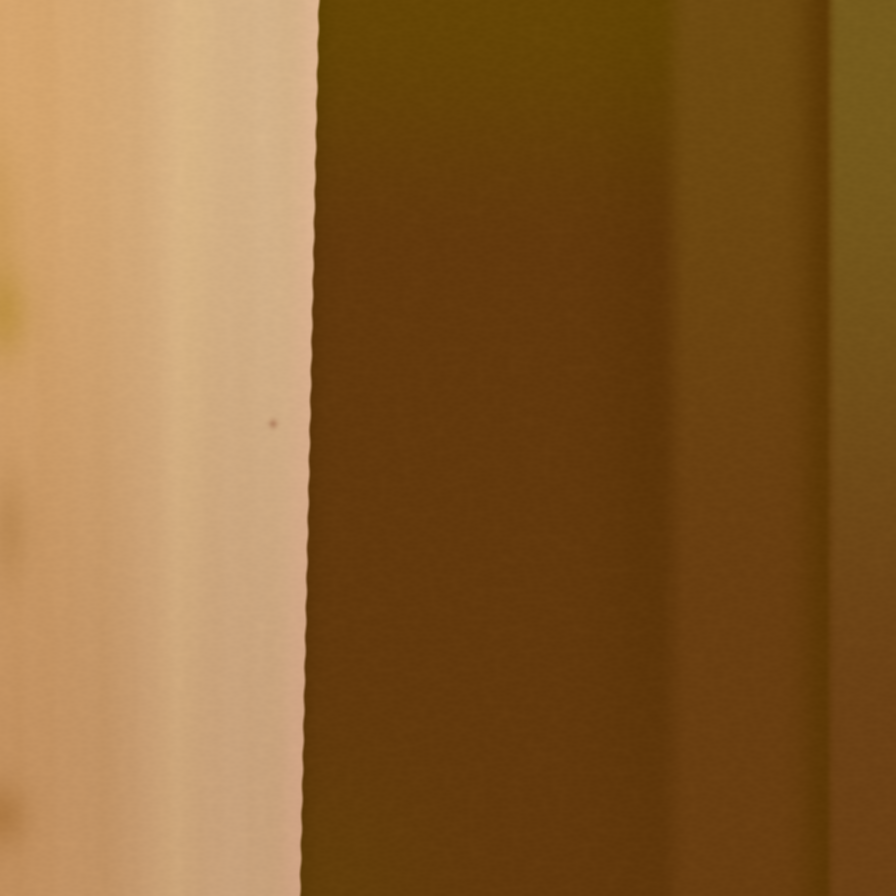
This texture is drawn by a Shadertoy shader. Its source:

```glsl
// Pale wooden board with a slanted edge beside a shaded brown panel with a vertical groove

vec2 hash2(vec2 p) {
    vec3 q = fract(p.xyx * vec3(0.1031, 0.1030, 0.0973));
    q += dot(q, q.yzx + 33.33);
    return fract((q.xx + q.yz) * q.zy);
}

// Distance to the nearest scattered cell point
float cellular(vec2 p) {
    vec2 cell = floor(p), f = fract(p);
    float nearest = 2.0;
    for (int j = -1; j <= 1; j++)
        for (int i = -1; i <= 1; i++) {
            vec2 o = vec2(i, j);
            vec2 d = o + hash2(cell + o) - f;
            nearest = min(nearest, dot(d, d));
        }
    return sqrt(nearest);
}

// Long vertical fibres that drift slightly with height
float fibres(vec2 p) {
    float sum = 0.0, freq = 38.0, amp = 0.5;
    for (int i = 0; i < 5; i++) {
        float k = float(i);
        float drift = 0.8 * sin(p.y * (3.0 + k) + k * 1.7);
        sum += amp * sin(p.x * freq + drift + 2.3 * k) * (0.75 + 0.25 * sin(p.y * 5.0 + k * 2.1));
        freq *= 1.73;
        amp *= 0.68;
    }
    return sum;
}

float blob(vec2 p, vec2 centre, vec2 size) {
    vec2 d = (p - centre) / size;
    return exp(-dot(d, d));
}

vec3 paleBoard(vec2 p, float edge) {
    float across = smoothstep(0.0, 0.30, p.x);
    vec3 top = mix(vec3(0.835, 0.645, 0.425), vec3(0.835, 0.700, 0.535), across);
    vec3 low = mix(vec3(0.755, 0.560, 0.365), vec3(0.790, 0.640, 0.490), across);
    vec3 col = mix(low, top, smoothstep(0.05, 0.95, p.y));
    col += fibres(p) * vec3(0.010, 0.012, 0.016);

    // Pale yellow grain line, knot and stains
    float line = 0.195 + 0.02 * p.y;
    col += vec3(0.015, 0.022, 0.010) * exp(-pow((p.x - line) / 0.025, 2.0));
    col -= vec3(0.06, 0.05, 0.13) * blob(p, vec2(0.005, 0.65), vec2(0.028, 0.05));
    col -= vec3(0.03, 0.03, 0.06) * blob(p, vec2(0.0, 0.76), vec2(0.025, 0.09));
    col -= vec3(0.07, 0.08, 0.10) * blob(p, vec2(0.0, 0.09), vec2(0.03, 0.035));
    col -= vec3(0.05, 0.05, 0.06) * blob(p, vec2(0.01, 0.41), vec2(0.025, 0.06));
    col -= vec3(0.10, 0.14, 0.12) * blob(p, vec2(0.305, 0.527), vec2(0.005));

    // Rosy lit rim
    return col + vec3(0.03, 0.005, 0.03) * smoothstep(0.035, 0.0, edge - p.x);
}

vec3 brownPanel(vec2 p, float edge) {
    vec3 col = mix(vec3(0.390, 0.225, 0.050), vec3(0.400, 0.275, 0.020), smoothstep(0.70, 1.0, p.y));
    col += vec3(0.0, 0.02, -0.01) * blob(p, vec2(0.36, 0.0), vec2(0.13, 0.15));
    col -= vec3(0.025, 0.015, 0.015) * blob(p, vec2(0.73, 0.50), vec2(0.06, 0.55));

    // Raised strip
    vec3 strip = mix(vec3(0.415, 0.245, 0.065), vec3(0.435, 0.295, 0.065), smoothstep(0.3, 1.0, p.y));
    col = mix(col, strip, smoothstep(0.735, 0.770, p.x));

    // Groove shadow, soft on the left and sharp on the right
    float g = p.x - 0.921;
    float groove = exp(-pow(g / (g < 0.0 ? 0.028 : 0.008), 2.0));
    col = mix(col, vec3(0.355, 0.215, 0.015), 0.85 * groove);

    // Lighter far strip, olive towards the top
    vec3 farStrip = mix(vec3(0.425, 0.255, 0.080), vec3(0.465, 0.360, 0.110), smoothstep(0.15, 0.95, p.y));
    col = mix(col, farStrip, smoothstep(0.920, 0.937, p.x));

    // Contact shadow by the board
    return col - vec3(0.045, 0.025, 0.02) * exp(-max(p.x - edge, 0.0) / 0.009);
}

void mainImage(out vec4 fragColor, in vec2 fragCoord) {
    vec2 p = fragCoord / iResolution.xy;
    float edge = 0.335 + 0.021 * p.y + 0.0006 * sin(p.y * 190.0);
    float blur = max(0.0022, 1.0 / iResolution.x);
    vec3 col = mix(paleBoard(p, edge), brownPanel(p, edge), smoothstep(-blur, blur, p.x - edge));

    // Fine surface grain, stretched sideways
    float grain = cellular(p * vec2(110.0, 190.0)) + 0.6 * cellular(p * vec2(45.0, 85.0) + 17.0) - 0.8;
    col += grain * vec3(0.016, 0.014, 0.010);
    fragColor = vec4(clamp(col, 0.0, 1.0), 1.0);
}
```
